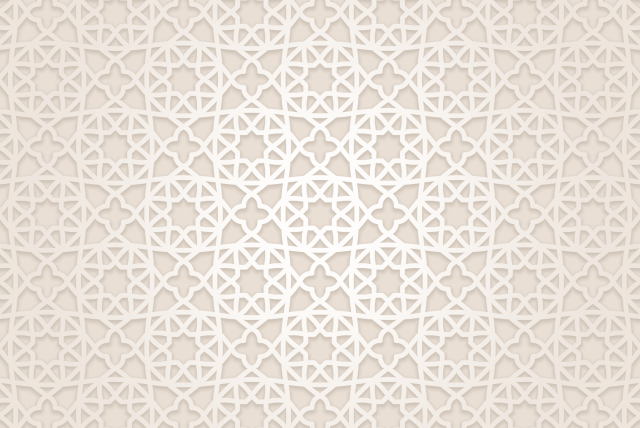
A Shadertoy shader for this pattern:

```glsl
// Raised arabesque lattice: eight-fold rosettes alternating with quatrefoils, fading outward.

const vec2 CELL = vec2(0.1594, 0.1572);    // rosette-to-quatrefoil step, in canvas heights
const float HALF_LINE = 0.036;             // half the band width, in cells
const float VERTEX = 0.7071;               // radius of the rosette's outer corners
const float CROSSING = 0.576;              // radius where the two rounded squares cross
const float STAR_TIP = 0.295;
const float STAR_NOTCH = 0.226;
const float FOIL_TIP = 0.293;
const float FOIL_NOTCH = 0.118;
const float SQUARE_BULGE = 0.040;
const float PETAL_BULGE = 0.018;
const float FOIL_BULGE = 0.035;
const vec2 SHADOW_SHIFT = vec2(0.0, 0.030);
const float SHADOW_BLUR = 0.075;
const float SHADOW_STRENGTH = 0.72;
const vec3 GROUND = vec3(0.912, 0.873, 0.832);
const vec3 SHADOW = vec3(0.770, 0.720, 0.670);
const vec3 BAND_CENTRE = vec3(0.998, 0.994, 0.988);
const vec3 BAND_EDGE = vec3(0.932, 0.898, 0.866);

// Direction of the mirror halfway between two star tips.
const vec2 MIRROR = vec2(0.92388, 0.38268);

// Offset from the nearest point (i, j) whose i + j is even.
vec2 checkerCell(vec2 p) {
    vec2 k = floor(0.5 * vec2(p.x + p.y, p.x - p.y) + 0.5);
    return p - vec2(k.x + k.y, k.x - k.y);
}

// Reflect into the wedge from 0 to 45 degrees.
vec2 foldFour(vec2 p) {
    p = abs(p);
    return p.y > p.x ? p.yx : p;
}

// Reflect into the wedge from 0 to 22.5 degrees.
vec2 foldEight(vec2 p) {
    p = foldFour(p);
    vec2 normal = vec2(-MIRROR.y, MIRROR.x);
    return p - 2.0 * max(dot(p, normal), 0.0) * normal;
}

float segmentDistance(vec2 p, vec2 a, vec2 b) {
    vec2 ab = b - a;
    return length(p - a - ab * clamp(dot(p - a, ab) / dot(ab, ab), 0.0, 1.0));
}

// Distance to a circular arc from a to b, bowed to the right of that direction.
float arcDistance(vec2 p, vec2 a, vec2 b, float bulge) {
    vec2 along = normalize(b - a);
    vec2 q = p - 0.5 * (a + b);
    q = vec2(abs(dot(q, along)), dot(q, vec2(along.y, -along.x)));
    float h = 0.5 * length(b - a);
    float radius = (h * h + bulge * bulge) / (2.0 * bulge);
    float drop = radius - bulge;
    vec2 fromCentre = q + vec2(0.0, drop);
    bool facing = fromCentre.x * drop < h * fromCentre.y;
    return facing ? abs(length(fromCentre) - radius) : length(q - vec2(h, 0.0));
}

// Two rounded squares around a star, joined to it by petals.
float rosetteDistance(vec2 p) {
    p = foldEight(p);
    vec2 tip = vec2(STAR_TIP, 0.0);
    float d = arcDistance(p, vec2(0.5, -0.5), vec2(0.5, 0.5), SQUARE_BULGE);
    d = min(d, arcDistance(p, vec2(VERTEX, 0.0), vec2(0.0, VERTEX), SQUARE_BULGE));
    d = min(d, segmentDistance(p, tip, STAR_NOTCH * MIRROR));
    return min(d, arcDistance(p, tip, CROSSING * MIRROR, PETAL_BULGE));
}

float quatrefoilDistance(vec2 p) {
    p = foldFour(p);
    return arcDistance(p, vec2(FOIL_TIP, 0.0), vec2(FOIL_NOTCH), FOIL_BULGE);
}

// Signed distance to the bands of the whole lattice, in cells.
float latticeDistance(vec2 p) {
    float rosette = rosetteDistance(checkerCell(p));
    float foil = quatrefoilDistance(checkerCell(p - vec2(1.0, 0.0)));
    return min(rosette, foil) - HALF_LINE;
}

void mainImage(out vec4 fragColor, in vec2 fragCoord) {
    vec2 centred = (fragCoord - 0.5 * iResolution.xy) / iResolution.y;
    vec2 p = centred / CELL;
    float pixel = 1.0 / (iResolution.y * CELL.y);

    // Soft shadow on the ground below each band.
    float shadowGap = latticeDistance(p + SHADOW_SHIFT);
    float shade = 1.0 - smoothstep(-0.5 * SHADOW_BLUR, SHADOW_BLUR, shadowGap);
    vec3 color = mix(GROUND, SHADOW, SHADOW_STRENGTH * shade);

    // Bands are brightest in the middle and sink into the ground at the sides.
    float fade = smoothstep(0.05, 1.0, length(centred * vec2(1.33, 1.20)));
    vec3 band = mix(BAND_CENTRE, BAND_EDGE, fade);
    float cover = 1.0 - smoothstep(-0.7 * pixel, 0.7 * pixel, latticeDistance(p));
    fragColor = vec4(mix(color, band, cover), 1.0);
}
```
